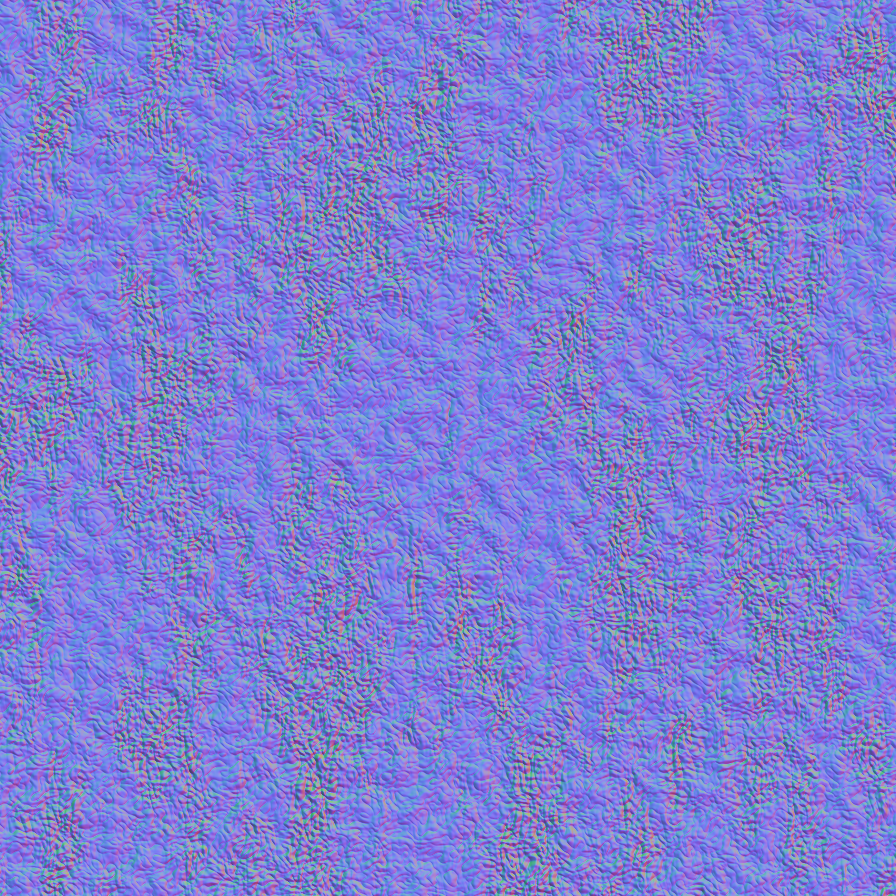
Write a Shadertoy shader that draws this texture map.

```glsl
#define CREASE_SCALE vec2(88.0, 108.0)
#define FIBRE_SCALE vec2(112.0, 24.0)
#define GRAIN_SCALE vec2(175.0, 200.0)
#define PATCH_SCALE vec2(8.0, 3.5)
#define CREASE_DEPTH 1.35
#define FIBRE_DEPTH 1.9
#define GRAIN_DEPTH 0.7
#define WARP 0.007
#define STEP 0.001
#define FLAT_COLOR vec3(0.495, 0.50, 0.95)
#define STEEP_BLUE 0.16
#define TILT_GAIN 0.32

float hash(vec2 p) {
    return fract(sin(dot(p, vec2(127.1, 311.7))) * 43758.5453);
}

// Dot product of a random unit gradient with the offset from its lattice node
float nodeSlope(vec2 node, vec2 offset) {
    float angle = 6.2832 * hash(node);
    return dot(vec2(cos(angle), sin(angle)), offset);
}

float gradientNoise(vec2 p) {
    vec2 i = floor(p), f = fract(p);
    vec2 u = f * f * f * (f * (f * 6.0 - 15.0) + 10.0);
    vec2 e = vec2(1.0, 0.0);
    return mix(mix(nodeSlope(i, f), nodeSlope(i + e, f - e), u.x),
               mix(nodeSlope(i + e.yx, f - e.yx), nodeSlope(i + 1.0, f - 1.0), u.x), u.y);
}

// Narrow valley along the zero line of the noise, with a rounded plateau
float groove(float n, float width) {
    return width * (1.0 - exp(-abs(n) / width));
}

// Share of roughness, from broad upright patches down to small streaks
float roughness(vec2 p) {
    float n = gradientNoise(p * PATCH_SCALE + 7.7)
            + 0.7 * gradientNoise(p * PATCH_SCALE * vec2(2.6, 2.2) + 19.1)
            + 0.6 * gradientNoise(p * PATCH_SCALE * vec2(6.5, 5.0) + 63.4);
    return smoothstep(-0.35, 0.6, n);
}

// Bark relief: wrinkled plates, upright cracks in patches, fine grain
float barkHeight(vec2 p, float rough) {
    vec2 bend = vec2(gradientNoise(p * 28.0), gradientNoise(p * 28.0 + 41.3));
    vec2 q = p + WARP * bend;

    float crease = groove(gradientNoise(q * CREASE_SCALE), 0.17);
    float lump = gradientNoise(q * CREASE_SCALE * vec2(0.5, 0.35) + 53.0);
    float fibre = groove(gradientNoise(q * FIBRE_SCALE + 31.0), 0.2);
    float grain = gradientNoise(q * GRAIN_SCALE + 11.0);

    return CREASE_DEPTH * ((0.75 + 0.6 * rough) * crease + 0.5 * lump) / 100.0
         + FIBRE_DEPTH * (0.15 + rough) * fibre / FIBRE_SCALE.x
         + GRAIN_DEPTH * (0.4 + 1.1 * rough) * grain / GRAIN_SCALE.y;
}

void mainImage(out vec4 fragColor, in vec2 fragCoord) {
    vec2 uv = fragCoord / iResolution.xy;
    float rough = roughness(uv);

    // Central differences, never narrower than one pixel
    vec2 e = vec2(max(STEP, 0.5 / iResolution.y), 0.0);
    vec2 slope = vec2(barkHeight(uv + e, rough) - barkHeight(uv - e, rough),
                      barkHeight(uv + e.yx, rough) - barkHeight(uv - e.yx, rough)) / (2.0 * e.x);
    vec3 normal = normalize(vec3(-slope, 1.0));

    // Encode the tilt in red and green, the steepness in blue
    vec3 color = vec3(FLAT_COLOR.rg + TILT_GAIN * normal.xy,
                      mix(STEEP_BLUE, FLAT_COLOR.b, normal.z));
    fragColor = vec4(clamp(color, 0.0, 1.0), 1.0);
}
```
